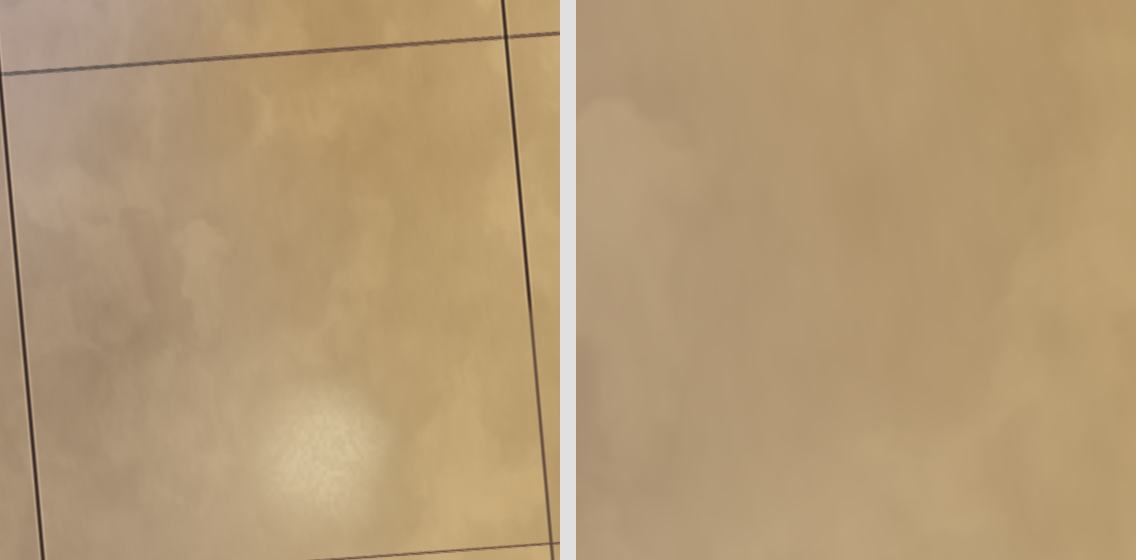
Left, the full canvas; right, a detail of the centre.
Give the GLSL for this texture, as a WebGL 2 fragment shader.

```glsl
#version 300 es
precision highp float;
// Large, slightly skewed ochre stone floor tiles with thin dark joints and a soft glare.

uniform vec2 u_resolution;
out vec4 fragColor;

const float TILE_SIZE = 0.910;
const vec3 MAUVE = vec3(0.685, 0.605, 0.56);
const vec3 TAUPE = vec3(0.66, 0.565, 0.46);
const vec3 OCHRE = vec3(0.735, 0.62, 0.43);
const vec3 DEEP_OCHRE = vec3(0.69, 0.56, 0.37);
const vec3 CREAM = vec3(0.86, 0.79, 0.64);
const vec3 DARK_JOINT = vec3(0.18, 0.13, 0.13);
const vec3 BROWN_JOINT = vec3(0.40, 0.30, 0.26);
const vec3 GREY_JOINT = vec3(0.37, 0.35, 0.33);

float hash(vec2 p) {
    vec3 q = fract(vec3(p.xyx) * 0.1031);
    q += dot(q, q.yzx + 33.33);
    return fract((q.x + q.y) * q.z);
}

float noise(vec2 p) {
    vec2 cell = floor(p);
    vec2 f = fract(p);
    f = f * f * (3.0 - 2.0 * f);
    float low = mix(hash(cell), hash(cell + vec2(1, 0)), f.x);
    float high = mix(hash(cell + vec2(0, 1)), hash(cell + vec2(1, 1)), f.x);
    return mix(low, high, f.y);
}

float fbm(vec2 p) {
    float sum = 0.0;
    float weight = 0.5;
    for (int i = 0; i < 5; i++) {
        sum += weight * noise(p);
        p = mat2(1.6, 1.2, -1.2, 1.6) * p + 7.3;
        weight *= 0.5;
    }
    return sum;
}

// Soft round falloff: 1 at the centre, fading past the radius
float glow(vec2 p, vec2 center, vec2 radius) {
    vec2 d = (p - center) / radius;
    return exp(-dot(d, d));
}

// Signed distance to the nearest joint, from a tile coordinate
float jointDistance(float t) {
    return (fract(t + 0.5) - 0.5) * TILE_SIZE;
}

float band(float d, float halfWidth, float soft) {
    return 1.0 - smoothstep(halfWidth - soft, halfWidth + soft, abs(d));
}

// Tile coordinates: whole numbers fall on the joints
vec2 tileSpace(vec2 uv) {
    return vec2(uv.x + 0.0895 * uv.y - 0.077, uv.y - 0.0735 * uv.x + 0.043) / TILE_SIZE;
}

// Broad colour drift across the floor
vec3 baseColor(vec2 uv) {
    float warmth = smoothstep(0.15, 0.85, uv.x + 0.1 * (uv.y - 0.5));
    vec3 color = mix(TAUPE, OCHRE, warmth);
    color = mix(color, MAUVE, 0.6 * smoothstep(0.2, 0.9, uv.y) * (1.0 - smoothstep(0.0, 0.25, uv.x)));
    color = mix(color, MAUVE, 0.95 * glow(uv, vec2(0.05, 1.03), vec2(0.34, 0.24)));
    color = mix(color, DEEP_OCHRE, 0.7 * glow(uv, vec2(0.57, 0.9), vec2(0.24, 0.24)));
    color -= 0.025 * glow(uv, vec2(0.16, 0.3), vec2(0.22, 0.2));
    return color + 0.03 * glow(uv, vec2(1.05, 0.8), vec2(0.15, 0.5));
}

// Cloudy mottling, wispy pale patches, fine streaks and a per-tile shade
vec3 addStone(vec3 color, vec2 uv, vec2 tile) {
    vec2 offset = 13.0 * tile;
    float clouds = fbm(uv * 4.5 + offset + 3.0);
    vec2 warp = vec2(clouds, fbm(uv * 9.0 + offset)) - 0.5;
    float wisps = smoothstep(0.47, 0.68, fbm(uv * vec2(11.0, 7.5) + 1.5 * warp + offset + 20.0));
    float mottle = fbm(uv * vec2(34.0, 18.0) + offset) - 0.48;
    float streaks = noise(vec2(uv.x + 0.25 * uv.y, uv.y * 0.35) * 120.0) - 0.5;
    color += (clouds - 0.5) * vec3(0.09, 0.09, 0.08);
    color += (wisps - 0.3) * vec3(0.030, 0.030, 0.024);
    color += mottle * 0.030 + streaks * 0.008;
    return color + (hash(tile + 5.0) - 0.5) * 0.015;
}

// Reflected light: a bright plateau with a grainy core and a wide halo
vec3 addGlare(vec3 color, vec2 uv) {
    float ragged = fbm(uv * 14.0) - 0.5;
    float radius = length((uv - vec2(0.578, 0.19)) / vec2(0.125, 0.15)) + 0.35 * ragged;
    float core = 1.0 - smoothstep(0.25, 1.2, radius);
    float spread = glow(uv, vec2(0.53, 0.12), vec2(0.26, 0.24));
    float grain = noise(uv * vec2(150.0, 110.0)) - 0.5;
    color = mix(color, CREAM, 0.27 * spread);
    return mix(color, CREAM, 0.68 * core) + grain * 0.045 * core;
}

vec3 addJoints(vec3 color, vec2 uv, vec2 t, float pixel) {
    float soft = max(0.0026, 0.9 * pixel);
    float across = jointDistance(t.x);
    float along = jointDistance(t.y);

    // Horizontal joints: uneven, greyer to the left, thinner low down
    float wobble = noise(vec2(uv.x * 38.0 + 14.0 * along / 0.004, floor(t.y + 0.5))) - 0.5;
    float thickness = mix(0.0020, 0.0036, smoothstep(0.2, 0.8, uv.y)) + 0.0012 * wobble;
    vec3 flatJoint = mix(GREY_JOINT, BROWN_JOINT, smoothstep(0.0, 0.6, uv.x));
    color = mix(color, flatJoint, (0.84 + 0.2 * wobble) * band(along, thickness, soft));

    // Vertical joints: dark with pale edges, worn at the lower right
    float worn = smoothstep(0.5, 0.8, uv.x) * (1.0 - smoothstep(0.43, 0.47, uv.y));
    float edge = band(abs(across) - 0.0062, 0.0012, 0.0024);
    color = mix(color, CREAM, edge * mix(0.4, 0.05, worn));
    vec3 uprightJoint = mix(DARK_JOINT, BROWN_JOINT, 0.9 * worn);
    return mix(color, uprightJoint, 0.93 * band(across, 0.0028, soft));
}

void main() {
    vec2 uv = gl_FragCoord.xy / u_resolution;
    vec2 t = tileSpace(uv);
    vec3 color = addStone(baseColor(uv), uv, floor(t));
    color = addGlare(color, uv);
    color = addJoints(color, uv, t, 1.0 / min(u_resolution.x, u_resolution.y));
    fragColor = vec4(clamp(color, 0.0, 1.0), 1.0);
}
```
